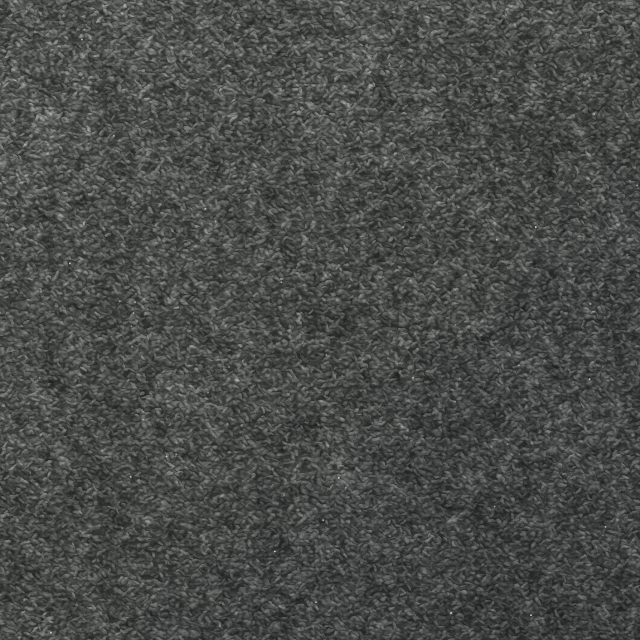
This texture is drawn by a WebGL 1 fragment shader. Its source:

```glsl
precision highp float;
uniform vec2 u_resolution;

const vec3 PILE_GREY = vec3(0.289, 0.299, 0.290);
const vec3 GLINT_COLOR = vec3(0.80, 0.81, 0.80);
const float TUFTS_ACROSS = 132.0;
const float GLINT_CELLS = 60.0;

vec2 hash2(vec2 p) {
  vec3 q = fract(p.xyx * vec3(0.1031, 0.1030, 0.0973));
  q += dot(q, q.yzx + 33.33);
  return fract((q.xx + q.yz) * q.zy);
}

float gradientDot(vec2 cell, vec2 corner, vec2 f) {
  float angle = 6.2832 * hash2(cell + corner).x;
  return dot(vec2(cos(angle), sin(angle)), f - corner);
}

float gradientNoise(vec2 p) {
  vec2 cell = floor(p);
  vec2 f = fract(p);
  vec2 u = f * f * f * (f * (f * 6.0 - 15.0) + 10.0);
  vec2 e = vec2(0.0, 1.0);
  float low = mix(gradientDot(cell, e.xx, f), gradientDot(cell, e.yx, f), u.x);
  float high = mix(gradientDot(cell, e.xy, f), gradientDot(cell, e.yy, f), u.x);
  return mix(low, high, u.y);
}

vec2 rotate(vec2 p, float angle) {
  float c = cos(angle);
  float s = sin(angle);
  return vec2(c * p.x + s * p.y, c * p.y - s * p.x);
}

// Bends the tufts so that their outlines become ragged
vec2 ruffle(vec2 p, float amount) {
  vec2 bend = vec2(gradientNoise(p * 0.7 + 11.0), gradientNoise(p * 0.7 + 57.0));
  vec2 fray = vec2(gradientNoise(p * 1.9 + 23.0), gradientNoise(p * 1.9 + 91.0));
  return p + amount * (bend + 0.4 * fray);
}

// Overlapping tufts; the tallest one dominates a soft blend
float tuftShade(vec2 p) {
  vec2 cell = floor(p);
  float total = 0.0;
  float weightSum = 0.0;
  for (int j = -1; j <= 1; j++) {
    for (int i = -1; i <= 1; i++) {
      vec2 id = cell + vec2(float(i), float(j));
      vec2 jitter = hash2(id);
      vec2 traits = hash2(id + 171.3);
      vec2 form = hash2(id + 419.7);
      vec2 offset = p - id - 0.05 - 0.9 * jitter;
      float lean = 2.1 * (traits.x - 0.5) - 0.1;
      vec2 size = vec2(mix(0.65, 1.1, form.x), mix(0.32, 0.48, jitter.x));
      vec2 local = rotate(offset, lean) / size;
      float dome = max(1.0 - dot(local, local), -0.4);
      float side = clamp(local.y, -1.0, 1.0);
      float shade = 0.48 * (traits.y - 0.5) + 0.33 * (dome - 0.45) + 0.15 * side;
      float weight = exp(9.0 * (dome + 0.7 * form.y));
      total += weight * shade;
      weightSum += weight;
    }
  }
  return total / weightSum;
}

// Worn patches from broad to small, with a slow fall of light
float pileShade(vec2 uv) {
  float light = 0.17 * (uv.y - 0.5) - 0.12 * (uv.x - 0.5);
  float broad = 0.13 * gradientNoise(uv * 4.5 + 7.0);
  float patches = 0.18 * gradientNoise(uv * vec2(20.0, 17.0) + 31.0);
  float clumps = 0.26 * gradientNoise(uv * 46.0 + 63.0);
  return light + broad + patches + clumps;
}

// Strands crossing at two slants
float fibreShade(vec2 uv) {
  float coarse = gradientNoise(rotate(uv, 0.35) * vec2(85.0, 160.0));
  float fine = gradientNoise(rotate(uv, -0.3) * vec2(160.0, 270.0) + 40.0);
  return 0.20 * coarse + 0.36 * fine;
}

// Rare shiny fibre ends
float glint(vec2 p, float chance) {
  vec2 id = floor(p);
  vec2 center = 0.2 + 0.6 * hash2(id + 83.1);
  vec2 traits = hash2(id + 257.9);
  float spot = 1.0 - smoothstep(0.03, 0.14, length(fract(p) - center));
  return spot * step(traits.x, chance) * mix(0.4, 1.0, traits.y);
}

void main() {
  vec2 uv = gl_FragCoord.xy / u_resolution.y;
  vec2 pile = ruffle(uv * TUFTS_ACROSS, 0.36);
  float shade = tuftShade(pile) + pileShade(uv) + fibreShade(pile / TUFTS_ACROSS);
  vec3 color = PILE_GREY * exp(shade);

  // Cooler hue toward the lower right
  float coolness = clamp(uv.x - uv.y, 0.0, 1.0);
  color += coolness * vec3(-0.004, 0.0, 0.004);

  float glintChance = mix(0.026, 0.008, clamp(uv.y, 0.0, 1.0));
  color = mix(color, GLINT_COLOR, glint(uv * GLINT_CELLS, glintChance));
  gl_FragColor = vec4(color, 1.0);
}
```
